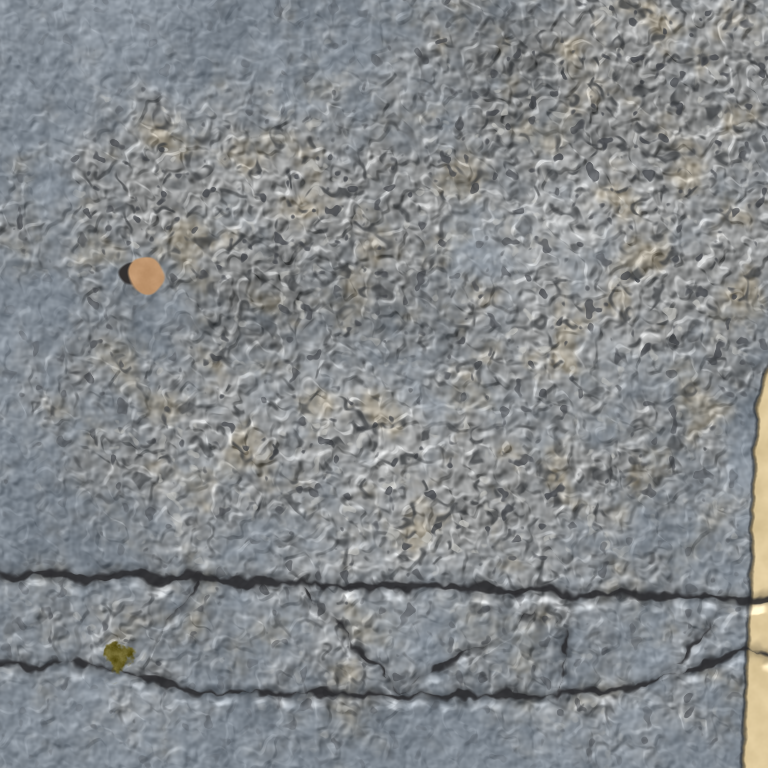
Reproduce this texture procedurally as a Shadertoy shader.

```glsl
// Weathered blue-grey stone slab: smooth areas and gritty, flaking patches lit by embossed
// gradient noise, two ragged cracks joined by branches, a fallen leaf, a tuft of moss
// and a pale yellow strip along the lower right edge.

vec2 hash2(vec2 p) {
    vec3 q = fract(p.xyx * vec3(0.1031, 0.1030, 0.0973));
    q += dot(q, q.yzx + 33.33);
    return fract((q.xx + q.yz) * q.zy) * 2.0 - 1.0;
}

float gradientNoise(vec2 p) {
    vec2 i = floor(p), f = fract(p);
    vec2 u = f * f * f * (f * (f * 6.0 - 15.0) + 10.0);
    vec2 e = vec2(1.0, 0.0);
    float a = dot(hash2(i), f);
    float b = dot(hash2(i + e), f - e);
    float c = dot(hash2(i + e.yx), f - e.yx);
    float d = dot(hash2(i + 1.0), f - 1.0);
    return mix(mix(a, b, u.x), mix(c, d, u.x), u.y);
}

float fbm(vec2 p) {
    float sum = 0.0, gain = 1.0;
    for (int i = 0; i < 4; i++) {
        sum += gain * gradientNoise(p);
        p = mat2(1.6, 1.2, -1.2, 1.6) * p + 17.3;
        gain *= 0.5;
    }
    return sum;
}

// Height of the broken surface: rounded grit plus flakes with steep rims
float chipHeight(vec2 p) {
    float grit = gradientNoise(p * 52.0) + 0.6 * gradientNoise(p * 105.0 + 9.0);
    float flake = gradientNoise(p * 36.0 + 61.0) + 0.5 * gradientNoise(p * 80.0 + 33.0);
    return 0.9 * grit + 0.45 * smoothstep(-0.09, 0.09, flake - 0.06);
}

float blob(vec2 p, vec2 center, vec2 radius) {
    vec2 q = (p - center) / radius;
    return exp(-dot(q, q));
}

float segment(vec2 p, vec2 a, vec2 b) {
    vec2 ab = b - a;
    return length(p - a - ab * clamp(dot(p - a, ab) / dot(ab, ab), 0.0, 1.0));
}

// Distance to the nearest crack, less a width that varies along it
float crackDistance(vec2 p) {
    p += 0.014 * vec2(fbm(p * 18.0), fbm(p * 18.0 + 31.0));
    p += 0.007 * vec2(gradientNoise(p * 65.0), gradientNoise(p * 65.0 + 12.0));
    float vary = gradientNoise(p * 26.0 + 5.0) + 0.6 * gradientNoise(p * 60.0);
    float upper = abs(p.y - 0.255 + 0.036 * p.x) - 0.0038 - 0.007 * vary;
    float lowerY = 0.135 - 0.04 * smoothstep(0.1, 0.3, p.x) + 0.055 * smoothstep(0.75, 1.0, p.x);
    float lower = abs(p.y - lowerY) - 0.0023 - 0.010 * vary;
    float branch = segment(p, vec2(0.52, 0.10), vec2(0.70, 0.20));
    branch = min(branch, segment(p, vec2(0.52, 0.10), vec2(0.39, 0.24)));
    branch = min(branch, segment(p, vec2(0.74, 0.22), vec2(0.73, 0.09)));
    branch = min(branch, segment(p, vec2(0.95, 0.21), vec2(0.85, 0.11)));
    branch = min(branch, segment(p, vec2(0.27, 0.25), vec2(0.20, 0.16)));
    return min(min(upper, lower), branch + 0.0005 - 0.012 * vary);
}

void mainImage(out vec4 fragColor, in vec2 fragCoord) {
    vec2 p = fragCoord / iResolution.xy;
    float soft = max(0.002, 1.0 / iResolution.y);

    // Where the surface has broken up, with ragged borders
    float patches = blob(p, vec2(0.84, 0.88), vec2(0.32, 0.24))
        + 0.9 * blob(p, vec2(0.62, 0.38), vec2(0.36, 0.15))
        + 0.7 * blob(p, vec2(0.20, 0.75), vec2(0.22, 0.13))
        + 0.7 * blob(p, vec2(0.44, 0.68), vec2(0.16, 0.16))
        + 0.6 * blob(p, vec2(0.88, 0.62), vec2(0.19, 0.12))
        + 0.6 * blob(p, vec2(0.18, 0.45), vec2(0.16, 0.14))
        + 0.45 * blob(p, vec2(0.50, 0.15), vec2(0.70, 0.11));
    float rough = smoothstep(0.0, 1.0, patches + 0.5 * fbm(p * 8.0) + 0.45 * fbm(p * 22.0 + 13.0));

    // Base tone: cool slab, warmer where worn, with cloudy stains
    float cloud = fbm(p * vec2(5.0, 6.5) + 3.0);
    float pale = blob(p, vec2(0.73, 0.69), vec2(0.13, 0.10)) + blob(p, vec2(0.50, 0.44), vec2(0.20, 0.10));
    float stain = blob(p, vec2(0.40, 0.62), vec2(0.20, 0.07)) + blob(p, vec2(0.67, 0.88), vec2(0.09, 0.12));
    vec3 color = mix(vec3(0.50, 0.535, 0.572), vec3(0.565, 0.57, 0.57), rough);
    color += 0.09 * cloud + 0.06 * pale - 0.08 * stain + 0.07 * fbm(p * 19.0 + 7.0);
    float rust = smoothstep(0.0, 0.5, fbm(p * 14.0 + 40.0)) * rough;
    color += rust * vec3(0.04, 0.01, -0.045);

    // Embossed flakes and fine grain
    vec2 bent = p + 0.007 * vec2(gradientNoise(p * 40.0), gradientNoise(p * 40.0 + 50.0));
    float relief = chipHeight(bent) - chipHeight(bent + vec2(-0.003, 0.004));
    color += clamp(relief * mix(0.12, 0.40, rough), -0.28, 0.26);
    color += 0.07 * gradientNoise(p * 150.0) + 0.10 * gradientNoise(p * vec2(55.0, 75.0) + 21.0);

    // Bright chips, pits and short curved fissures, in clusters
    float cluster = smoothstep(-0.35, 0.35, fbm(p * 11.0 + 80.0));
    float chip = gradientNoise(bent * vec2(50.0, 58.0) + 90.0) + 0.5 * gradientNoise(p * 105.0);
    chip = smoothstep(0.22, 0.40, chip) * cluster;
    color = mix(color, vec3(0.79, 0.79, 0.77), chip * (0.06 + 0.64 * rough));
    float pit = gradientNoise(bent * vec2(54.0, 46.0) + 11.0) + 0.5 * gradientNoise(p * 100.0 + 4.0);
    pit = smoothstep(0.27, 0.42, pit);
    color = mix(color, vec3(0.25, 0.26, 0.28), pit * (0.18 + 0.60 * rough));
    float arc = 1.0 - smoothstep(0.02, 0.16, abs(gradientNoise(bent * 40.0 + 27.0)));
    arc *= smoothstep(0.04, 0.22, gradientNoise(p * 46.0 + 70.0));
    color = mix(color, vec3(0.22, 0.23, 0.24), 0.72 * arc * rough);

    // Yellow strip with a dark, uneven joint
    float edge = p.x - 0.967 - 0.04 * p.y - 0.04 * smoothstep(0.46, 0.62, p.y) - 0.005 * fbm(p * 30.0);
    vec3 yellow = vec3(0.87, 0.79, 0.62) + 0.08 * fbm(p * 30.0);
    color = mix(color, yellow, smoothstep(-soft, soft, edge));
    color *= 1.0 - 0.45 * (1.0 - smoothstep(0.001, 0.005, abs(edge)));

    // Cracks with pale broken lips and a soft stain around them
    float crack = crackDistance(p);
    float lip = 1.0 - smoothstep(0.0, 0.008, crackDistance(p + vec2(0.003, 0.012)));
    color += 0.24 * lip * smoothstep(-0.1, 0.25, gradientNoise(p * 36.0 + 8.0));
    color *= 1.0 - 0.25 * (1.0 - smoothstep(0.0, 0.014, crack));
    color = mix(color, vec3(0.16, 0.16, 0.17), 0.85 * (1.0 - smoothstep(-soft, 1.5 * soft, crack)));

    // Leaf with its shadow, and moss in the lower crack
    vec2 q = p - vec2(0.190, 0.642) + 0.012 * gradientNoise(p * 32.0);
    float leaf = length(vec2(q.x - 0.3 * q.y, q.y + 0.25 * q.x)) - 0.026;
    float shadow = length((q + vec2(0.013, 0.0)) * vec2(0.9, 1.3)) - 0.021;
    color = mix(color, vec3(0.20, 0.19, 0.19), 1.0 - smoothstep(-soft, soft, shadow));
    color = mix(color, vec3(0.74, 0.58, 0.43) + 0.08 * fbm(p * 40.0), 1.0 - smoothstep(-soft, soft, leaf));
    float moss = length((p - vec2(0.155, 0.138)) * vec2(1.2, 0.9)) - 0.019 + 0.02 * fbm(p * 35.0);
    color = mix(color, vec3(0.42, 0.39, 0.18) + 0.25 * fbm(p * 55.0), 1.0 - smoothstep(-soft, 2.0 * soft, moss));

    fragColor = vec4(clamp(color, 0.0, 1.0), 1.0);
}
```
